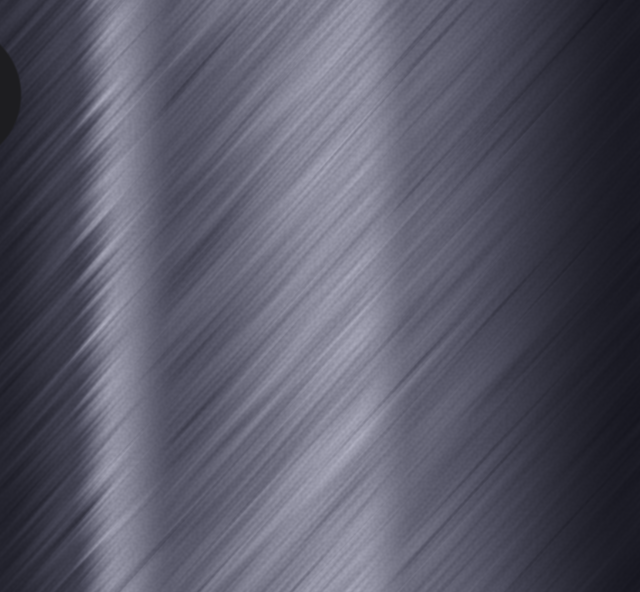
Write a WebGL 1 fragment shader that draws this texture.

```glsl
precision highp float;

uniform vec2 u_resolution;

#define BRUSH_ANGLE 0.83
#define BRUSH_CONTRAST 0.15
#define SCRATCH_DEPTH 0.13
#define EDGE_SMEAR 0.014
#define GRAIN 0.07
#define DISC_CENTER vec2(-0.077, 0.777)
#define DISC_RADIUS 0.110
#define DISC_COLOR vec3(0.115, 0.115, 0.125)

vec2 hashGradient(vec2 cell) {
  vec3 q = fract(cell.xyx * vec3(0.1031, 0.1030, 0.0973));
  q += dot(q, q.yzx + 33.33);
  float angle = 6.2832 * fract((q.x + q.y) * q.z);
  return vec2(cos(angle), sin(angle));
}

float gradientNoise(vec2 p) {
  vec2 i = floor(p);
  vec2 f = fract(p);
  vec2 u = f * f * f * (f * (f * 6.0 - 15.0) + 10.0);
  float a = dot(hashGradient(i), f);
  float b = dot(hashGradient(i + vec2(1.0, 0.0)), f - vec2(1.0, 0.0));
  float c = dot(hashGradient(i + vec2(0.0, 1.0)), f - vec2(0.0, 1.0));
  float d = dot(hashGradient(i + vec2(1.0, 1.0)), f - vec2(1.0, 1.0));
  return mix(mix(a, b, u.x), mix(c, d, u.x), u.y);
}

// Octaves stretched along the brushing direction (x across, y along)
float brushedNoise(vec2 q) {
  float sum = 0.0;
  float weight = 0.8;
  vec2 freq = vec2(19.0, 1.6);
  for (int i = 0; i < 4; i++) {
    sum += weight * gradientNoise(q * freq + float(i) * 17.3 + 40.0);
    freq *= vec2(2.05, 1.5);
    weight *= 1.08;
  }
  return sum;
}

// Vertical reflections: a narrow left band and a wide central one
float reflection(float x) {
  float light = 0.14 + 0.11 * smoothstep(0.0, 0.13, x);
  light += 0.30 * smoothstep(0.115, 0.18, x);
  light -= 0.24 * smoothstep(0.18, 0.27, x);
  light += 0.25 * smoothstep(0.27, 0.53, x);
  light -= 0.16 * smoothstep(0.565, 0.645, x);
  light -= 0.30 * smoothstep(0.60, 1.0, x);
  return light;
}

void main() {
  vec2 p = gl_FragCoord.xy / u_resolution.x;
  float height = gl_FragCoord.y / u_resolution.y;

  // Coordinates across and along the brush strokes
  vec2 along = vec2(cos(BRUSH_ANGLE), sin(BRUSH_ANGLE));
  vec2 q = vec2(dot(p, vec2(-along.y, along.x)), dot(p, along));
  float streaks = brushedNoise(q);

  // Reflected light, smeared by the strokes and lifted at top and bottom
  float light = reflection(p.x + EDGE_SMEAR * streaks);
  float ends = pow(abs(height * 2.0 - 1.0), 2.5);
  float gap = smoothstep(0.18, 0.30, p.x) * (1.0 - smoothstep(0.32, 0.50, p.x));
  float shoulder = smoothstep(0.58, 0.72, p.x) * (1.0 - smoothstep(0.75, 1.0, p.x));
  light += ends * (0.06 * gap + 0.03 * shoulder);
  light += 0.05 * smoothstep(0.6, 1.0, height) * (1.0 - smoothstep(0.0, 0.16, p.x));

  // Fine strokes, sparse dark scratches and grain
  float scratch = smoothstep(0.22, 0.55, gradientNoise(q * vec2(85.0, 3.2) + 91.0));
  float glint = smoothstep(0.25, 0.60, gradientNoise(q * vec2(110.0, 2.6) + 23.0));
  float grain = gradientNoise(p * 190.0 + 7.0);
  light *= 1.0 + BRUSH_CONTRAST * streaks + GRAIN * grain
         - SCRATCH_DEPTH * scratch + 0.6 * SCRATCH_DEPTH * glint;

  vec3 color = vec3(light, light, light + 0.035 + 0.03 * smoothstep(0.05, 0.35, light));

  // Dark disc at the left edge
  float pixel = 1.5 / u_resolution.x;
  float disc = length(p - DISC_CENTER) - DISC_RADIUS;
  color = mix(DISC_COLOR, color, smoothstep(-pixel, pixel, disc));

  gl_FragColor = vec4(clamp(color, 0.0, 1.0), 1.0);
}
```
